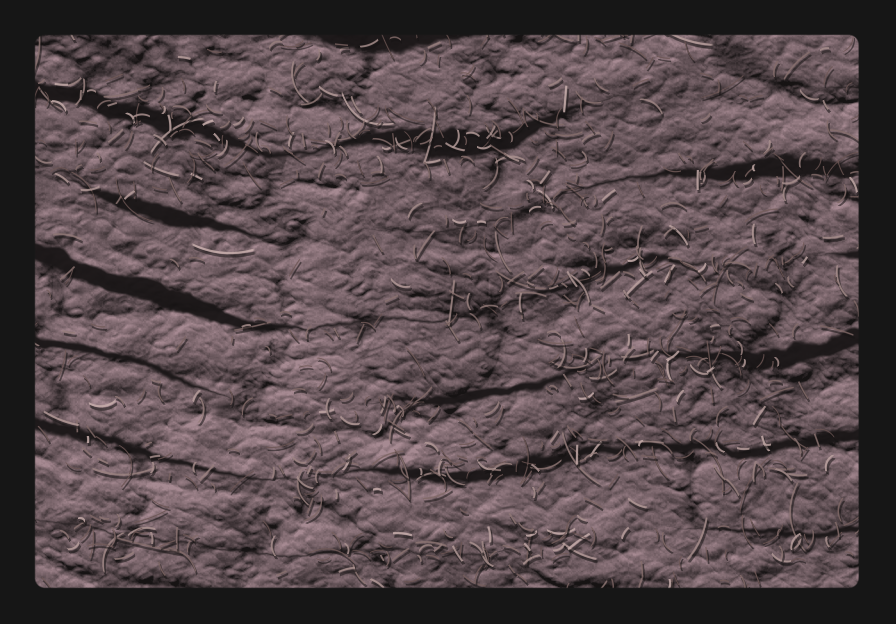
Write a WebGL 2 fragment shader that draws this texture.

```glsl
#version 300 es
precision highp float;
// A weathered mud wall in sagging horizontal courses, set in a dark frame.
// Billowed noise lit from above makes the clods, wavy seams make the shadowed
// gaps, and curved strands scattered on jittered grids make the straw.
uniform vec2 u_resolution;
out vec4 fragColor;

const vec3 FRAME_COLOUR = vec3(0.088);
const vec3 SHADOW_COLOUR = vec3(0.085, 0.073, 0.075);
const vec3 EARTH_COLOUR = vec3(0.61, 0.505, 0.535);
const vec3 STRAW_DULL = vec3(0.42, 0.33, 0.32);
const vec3 STRAW_PALE = vec3(0.80, 0.70, 0.69);
const vec2 FRAME_CENTRE = vec2(0.4987, 0.501);
const vec2 FRAME_HALF = vec2(0.4596, 0.443);
const float CORNER_RADIUS = 0.016;
const float COURSES = 7.0;
const float SAG = 0.17;
const float GAP = 0.038;
const float CLOD_FREQUENCY = 9.0;
const float RELIEF = 4.3;
const float BASE_TONE = 0.71;
const float GRAIN = 0.10;
const float STRAW_WIDTH = 0.0015;
const vec2 TO_LIGHT = vec2(-0.0022, 0.0048);

float hash(vec2 p) {
  return fract(sin(dot(p, vec2(127.1, 311.7))) * 43758.5);
}

float noise(vec2 p) {
  vec2 cell = floor(p), f = fract(p);
  f = f * f * (3.0 - 2.0 * f);
  float low = mix(hash(cell), hash(cell + vec2(1, 0)), f.x);
  float high = mix(hash(cell + vec2(0, 1)), hash(cell + vec2(1, 1)), f.x);
  return mix(low, high, f.y);
}

float fbm(vec2 p) {
  float sum = 0.0, amplitude = 0.5;
  for (int i = 0; i < 4; i++) {
    sum += amplitude * noise(p);
    p = mat2(1.6, 1.2, -1.2, 1.6) * p + 5.3;
    amplitude *= 0.5;
  }
  return sum;
}

// Rounded clods with sharp creases, slightly wider than tall.
float clodHeight(vec2 p) {
  float sum = 0.0, amplitude = 0.5;
  p *= CLOD_FREQUENCY * vec2(0.65, 1.0);
  for (int i = 0; i < 5; i++) {
    sum += amplitude * abs(2.0 * noise(p) - 1.0);
    p = mat2(1.94, 0.5, -0.5, 1.94) * p + 7.7;
    amplitude *= 0.56;
  }
  return sum;
}

// x: signed height above the nearest seam, y: seam index.
vec2 nearestSeam(vec2 p) {
  float sag = SAG * (noise(p * vec2(1.8, 1.5) + 3.0) - 0.5) + 0.05 * noise(p * 5.0);
  float course = (p.y + sag) * COURSES;
  float index = floor(course + 0.5);
  return vec2((course - index) / COURSES, index);
}

// Coverage of one bent strand lying along the x axis of its own frame.
float strand(vec2 q, float reach, float bend, float width, float soft) {
  float along = abs(q.x) / reach;
  float across = abs(q.y + bend * (q.x * q.x - 0.3 * reach * reach));
  return smoothstep(width + soft, width - soft, across) * smoothstep(1.0, 0.9, along);
}

void addStraw(inout vec3 colour, vec2 p, float size, float seed, float soft) {
  vec2 home = floor(p / size);
  for (int j = -1; j <= 1; j++) {
    for (int i = -1; i <= 1; i++) {
      vec2 cell = home + vec2(i, j);
      vec2 key = cell + seed;
      vec2 root = (cell + vec2(hash(key), hash(key + 17.3))) * size;
      float nearSeam = exp(-abs(nearestSeam(root).x) * 38.0);
      float patches = smoothstep(0.25, 0.7, noise(root * 5.0 + 11.0));
      if (hash(key + 31.7) > 0.07 + 0.95 * nearSeam * patches) continue;
      float angle = 3.14159 * hash(key + 43.1);
      mat2 turn = mat2(cos(angle), -sin(angle), sin(angle), cos(angle));
      float reach = size * mix(0.25, 0.8, hash(key + 59.9));
      float bend = (hash(key + 67.3) - 0.5) * 0.9 / reach;
      float pale = hash(key + 71.9);
      float width = STRAW_WIDTH * mix(0.5, 1.2, pale);
      float shade = strand(turn * (p - root + TO_LIGHT), reach, bend, width * 1.4, soft);
      float cover = strand(turn * (p - root), reach, bend, width, soft);
      colour = mix(colour, SHADOW_COLOUR, 0.55 * shade);
      colour = mix(colour, mix(STRAW_DULL, STRAW_PALE, pale * pale), 0.85 * cover);
    }
  }
}

void main() {
  vec2 p = gl_FragCoord.xy / u_resolution.y;
  float aspect = u_resolution.x / u_resolution.y;
  float pixel = 1.0 / u_resolution.y;

  // Lit clods: bright slopes are compressed, dark ones and creases kept deep.
  vec2 warped = p + 0.03 * (vec2(fbm(p * 8.0), fbm(p * 8.0 + 40.0)) - 0.5);
  float height = clodHeight(warped);
  float slope = RELIEF * (height - clodHeight(warped + TO_LIGHT));
  float tone = BASE_TONE + (slope > 0.0 ? 0.75 : 1.1) * slope;
  tone -= 0.38 * smoothstep(0.28, 0.08, height);
  tone += 0.35 * (fbm(p * 4.0 + 20.0) - 0.47);
  tone += GRAIN * (hash(floor(p * 350.0)) - 0.5);

  // Shadowed gaps between courses, widest near the top.
  vec2 seam = nearestSeam(p);
  float ragged = seam.x + 0.03 * (fbm(p * 22.0) - 0.47);
  float opening = GAP * (noise(vec2(p.x * 4.0, seam.y * 7.3)) - 0.35) * mix(0.4, 1.25, p.y);
  float gap = smoothstep(opening + 0.004, opening - 0.004, abs(ragged));
  tone -= 0.16 * exp(-abs(ragged) * 45.0);
  tone = mix(tone, 0.03, 0.95 * gap);
  vec3 colour = mix(SHADOW_COLOUR, EARTH_COLOUR, clamp(tone, 0.0, 1.08));

  // Straw, from long stems to short chaff.
  addStraw(colour, p, 0.075, 3.0, pixel * 0.7);
  addStraw(colour, p, 0.040, 101.0, pixel * 0.7);
  addStraw(colour, p, 0.022, 211.0, pixel * 0.7);

  // Rounded dark frame.
  vec2 scale = vec2(aspect, 1.0);
  vec2 corner = abs(p - FRAME_CENTRE * scale) - FRAME_HALF * scale + CORNER_RADIUS;
  float edge = length(max(corner, 0.0)) + min(max(corner.x, corner.y), 0.0) - CORNER_RADIUS;
  colour = mix(colour, FRAME_COLOUR, smoothstep(-pixel, pixel, edge));
  fragColor = vec4(colour, 1.0);
}
```
